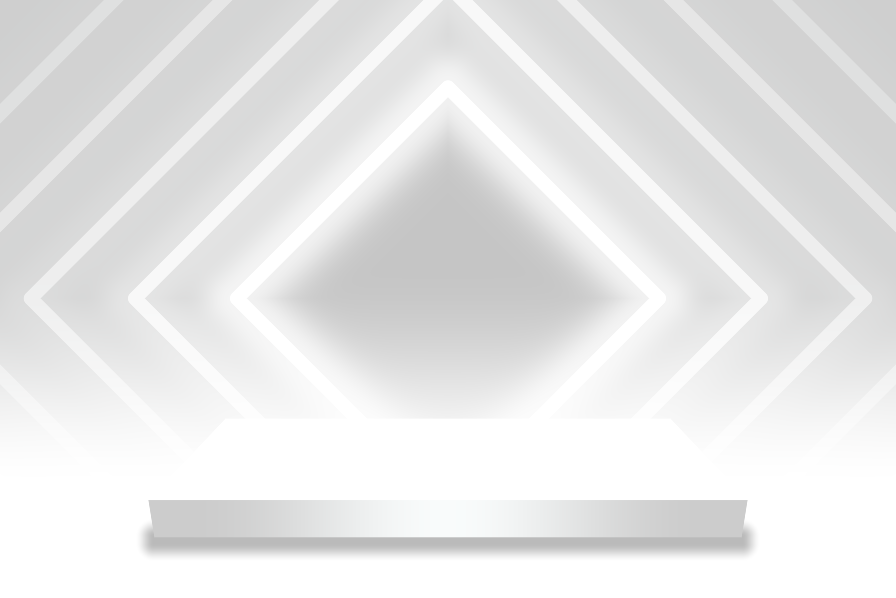
Write a WebGL 2 fragment shader that draws this background.

```glsl
#version 300 es
precision highp float;
// Pale studio stage: glowing nested diamond frames behind a white podium.

#define FRAME_CENTER vec2(0.0, 0.501)
#define FRAME_COUNT 5
#define FIRST_RADIUS 0.353
#define FRAME_STEP 0.1686
#define STEP_GROWTH 0.0019
#define LINE_HALF 0.0117
#define LINE_FADE 0.74
#define GLOW_WIDTH 0.052
#define GLOW_STRENGTH 0.75
#define PODIUM_TOP 0.300
#define PODIUM_EDGE 0.1637
#define PODIUM_BASE 0.1014

uniform vec2 u_resolution;
out vec4 fragColor;

const vec3 WHITE = vec3(1.0);
const vec3 WALL = vec3(0.81, 0.812, 0.812);
const vec3 RECESS = vec3(0.773);

float boxDistance(vec2 p, vec2 halfSize) {
    vec2 d = abs(p) - halfSize;
    return length(max(d, 0.0)) + min(max(d.x, d.y), 0.0);
}

// Square turned by 45 degrees; radius runs from centre to corner.
float diamondDistance(vec2 p, float radius) {
    vec2 turned = vec2(p.x + p.y, p.y - p.x) * 0.70711;
    return boxDistance(turned, vec2(radius * 0.70711));
}

float fill(float d, float pixel) {
    return 1.0 - smoothstep(-0.5 * pixel, 0.5 * pixel, d);
}

// Symmetric trapezoid around x = 0, given half widths at its two heights.
float trapezoid(vec2 p, float low, float high, float lowHalf, float highHalf, float pixel) {
    float t = clamp((p.y - low) / (high - low), 0.0, 1.0);
    float side = abs(p.x) - mix(lowHalf, highHalf, t);
    return fill(max(side, max(low - p.y, p.y - high)), pixel);
}

vec3 backdrop(vec2 p, float pixel) {
    vec2 q = p - FRAME_CENTER;
    float inside = fill(diamondDistance(q, FIRST_RADIUS), pixel);
    float floorLight = 1.0 - smoothstep(0.18, 0.552, p.y);
    vec3 color = mix(mix(WALL, RECESS, inside), WHITE, floorLight);

    // Frames and their halos grow fainter outwards.
    float strength = 1.0;
    for (int i = 0; i < FRAME_COUNT; i++) {
        float n = float(i);
        float radius = FIRST_RADIUS + n * FRAME_STEP + n * n * STEP_GROWTH;
        float d = abs(diamondDistance(q, radius));
        float reach = max(d - LINE_HALF, 0.0) / GLOW_WIDTH;
        float halo = GLOW_STRENGTH * strength * strength * exp(-reach * reach);
        color = mix(color, WHITE, halo);
        color = mix(color, WHITE, strength * fill(d - LINE_HALF, pixel));
        strength *= LINE_FADE;
    }
    return color;
}

vec3 addPodium(vec3 color, vec2 p, float pixel) {
    // Soft contact shadow
    float d = boxDistance(p - vec2(0.0, 0.097), vec2(0.492, 0.006));
    color *= 1.0 - 0.27 * (1.0 - smoothstep(0.0, 0.031, d));

    // Upper surface, then the front with a central sheen
    float top = trapezoid(p, PODIUM_EDGE, PODIUM_TOP, 0.501, 0.372, pixel);
    color = mix(color, WHITE, top);
    float front = trapezoid(p, PODIUM_BASE, PODIUM_EDGE, 0.491, 0.501, pixel);
    float sheen = 1.0 - smoothstep(0.0, 0.43, abs(p.x));
    vec3 metal = mix(vec3(0.80), vec3(0.975, 0.985, 0.985), sheen);
    return mix(color, metal, front);
}

void main() {
    float pixel = 1.0 / u_resolution.y;
    vec2 p = (gl_FragCoord.xy - vec2(0.5 * u_resolution.x, 0.0)) * pixel;
    vec3 color = backdrop(p, pixel);
    fragColor = vec4(addPodium(color, p, pixel), 1.0);
}
```
